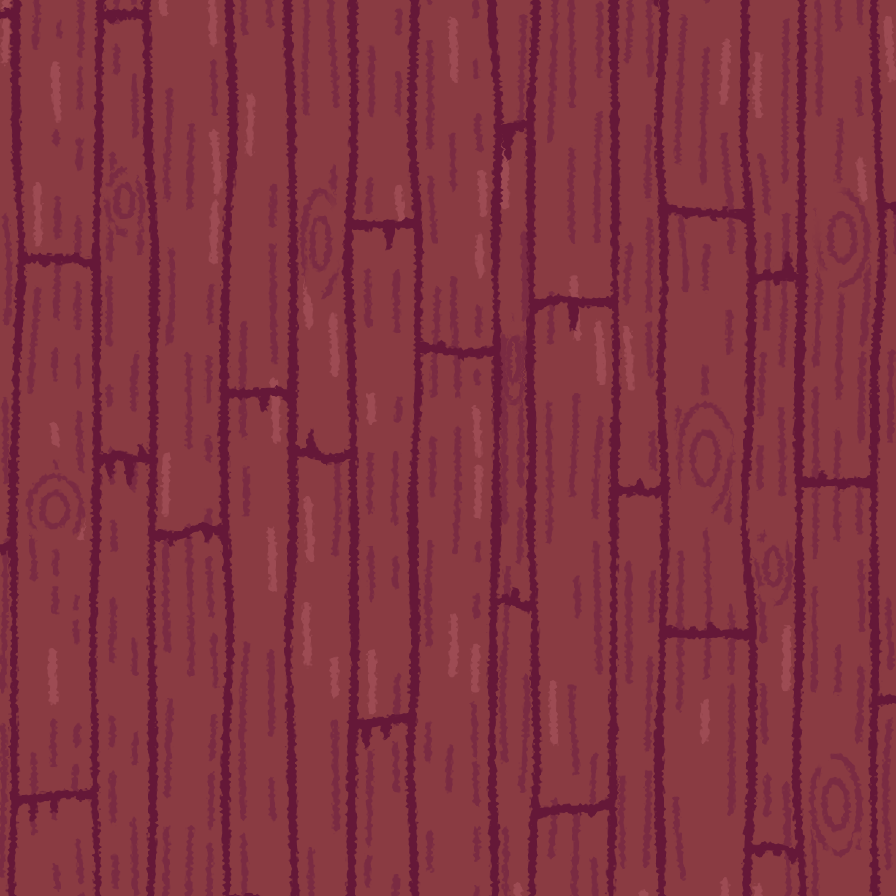
Write a Shadertoy shader that draws this texture.

```glsl
// Draws dark red wooden planks with fuzzy seams, cracked joints, dashed grain and knots.

const vec3 WOOD = vec3(0.54, 0.23, 0.26);
const vec3 GRAIN = vec3(0.48, 0.17, 0.26);
const vec3 SEAM = vec3(0.395, 0.095, 0.22);
const vec3 HIGHLIGHT = vec3(0.615, 0.295, 0.325);

const float PLANKS = 14.0;          // planks across the canvas
const float SEAM_JITTER = 0.36;     // random spread of plank widths
const float SEAM_SHIFT = 0.11;      // alternation of wide and narrow planks
const float SEAM_SWAY = 0.012;      // slow sideways bend of seams
const float SEAM_HALF = 0.0045;     // half thickness of seams
const float JOINT_HALF = 0.0046;    // half thickness of joints
const float JOINT_RATE = 1.8;       // end joints per plank
const float LANE_WIDTH = 0.0245;    // spacing of grain streaks
const float LANE_SPAN = 0.86;       // part of a plank filled by streaks
const float GRAIN_HALF = 0.0033;    // half thickness of streaks
const float HIGHLIGHT_HALF = 0.0042;
const float HIGHLIGHT_SHARE = 0.19; // part of the streaks that are light
const float KNOT_CHANCE = 0.32;
const float FUZZ = 0.0046;          // roughness of all outlines
const float FUZZ_RATE = 330.0;

float hash(vec2 p) {
    return fract(sin(dot(p, vec2(127.1, 311.7))) * 43758.55);
}

float noise(vec2 p) {
    vec2 i = floor(p), f = fract(p);
    f = f * f * (3.0 - 2.0 * f);
    return mix(mix(hash(i), hash(i + vec2(1, 0)), f.x),
               mix(hash(i + vec2(0, 1)), hash(i + vec2(1, 1)), f.x), f.y);
}

// Straight position of a seam, then its swaying position at height y
float seamBase(float id) {
    float shift = SEAM_SHIFT * (4.0 * fract(id * 0.5) - 1.0);
    return (id + 0.5 + shift + SEAM_JITTER * (hash(vec2(id, 3.7)) - 0.5)) / PLANKS;
}

float seamAt(float id, float y) {
    return seamBase(id) + SEAM_SWAY * (noise(vec2(id * 7.3, y * 7.0)) - 0.5);
}

// Distance to the end joint of a plank cell, with splinters along it
float jointDistance(vec2 p, float left, float width, float jointY, vec2 cell) {
    float u = (p.x - left) / width;
    float tilt = 0.014 * (hash(cell + 1.3) - 0.5);
    float bow = 0.010 * (noise(vec2(u * 3.0, cell.x * 5.1 + cell.y)) - 0.5);
    float dy = p.y - jointY - tilt * (u - 0.5) - bow;
    float flare = 0.0030 * smoothstep(0.3, 0.5, abs(u - 0.5));
    float d = abs(dy) - JOINT_HALF - flare;
    for (float k = 0.0; k < 3.0; k++) {
        float h = hash(cell + k * 2.9 + 5.0);
        float size = 0.007 + 0.034 * pow(h, 6.0);
        float side = hash(cell + k * 4.1) < 0.7 ? -1.0 : 1.0;
        float x = left + width * (0.22 + 0.25 * k + 0.12 * hash(cell + k + 9.0));
        float along = side * dy;
        float taper = 0.0078 * (1.0 - 0.7 * clamp(along / size, 0.0, 1.0));
        d = min(d, max(abs(p.x - x) - taper, max(-along, along - size)));
    }
    return d;
}

// Dashed streaks in one lane: x is distance, y is a random kind
vec2 streak(float x, float y, vec2 lane) {
    float period = mix(0.06, 0.26, hash(lane + 0.7));
    float t = y / period + hash(lane + 2.1);
    float n = floor(t);
    vec2 seed = lane + vec2(n * 3.17, n * 1.31);
    float kind = hash(seed + 4.4);
    bool light = kind < HIGHLIGHT_SHARE;
    float halfLength = mix(0.12, 0.48, hash(seed));
    if (light) halfLength = clamp(halfLength, 0.013 / period, 0.036 / period);
    float centre = 0.5 + (0.48 - halfLength) * (2.0 * hash(seed + 6.2) - 1.0);
    float dy = (fract(t) - centre) * period;
    x += light ? dy * 0.12 * (kind / HIGHLIGHT_SHARE - 0.3) : 0.0;
    float radius = light ? HIGHLIGHT_HALF : GRAIN_HALF;
    float over = max(abs(dy) - halfLength * period + radius, 0.0);
    return vec2(length(vec2(x, over)) - radius, kind);
}

// Distance to an ellipse outline of the given scale
float ringDistance(vec2 q, vec2 radius, float scale) {
    float f = length(q / radius);
    float slope = length(q / (radius * radius)) / max(f, 0.001);
    return abs(f - scale) / max(slope, 0.001) - GRAIN_HALF;
}

void mainImage(out vec4 fragColor, in vec2 fragCoord) {
    vec2 p = fragCoord / iResolution.xy;
    float aa = 1.0 / iResolution.y;
    p += FUZZ * (vec2(noise(p * FUZZ_RATE), noise(p * FUZZ_RATE + 51.3)) - 0.5);

    // Plank that holds this point
    float id = floor(p.x * PLANKS);
    if (p.x < seamAt(id, p.y)) id -= 1.0;
    float left = seamAt(id, p.y), right = seamAt(id + 1.0, p.y);
    float width = right - left;
    float phase = fract(id * 0.382) + 0.3 * hash(vec2(id, 8.2));
    float row = p.y * JOINT_RATE + phase;

    // Grain lanes
    float span = width * LANE_SPAN;
    float lanes = max(2.0, floor((seamBase(id + 1.0) - seamBase(id)) * LANE_SPAN / LANE_WIDTH + 0.5));
    float u = ((p.x - left - width * 0.5) / span + 0.5) * lanes;
    float lane = clamp(floor(u), 0.0, lanes - 1.0);
    float wobble = 0.009 * (noise(vec2(lane * 5.3 + id * 9.1, p.y * 9.0)) - 0.5);
    vec2 dash = streak((u - lane - 0.5) * span / lanes + wobble, p.y, vec2(id * 1.7, lane * 2.3));
    bool light = dash.y < HIGHLIGHT_SHARE;
    float grain = light ? 1.0 : dash.x;
    float shine = light ? dash.x : 1.0;

    // Knots lie between the joints and push the grain away
    vec2 knotCell = vec2(id, floor(row + 0.5));
    if (hash(knotCell + 11.0) < KNOT_CHANCE) {
        vec2 radius = vec2(0.16 * width, mix(0.016, 0.034, hash(knotCell + 12.0)));
        float knotY = (knotCell.y - phase + 0.2 * (hash(knotCell + 13.0) - 0.5)) / JOINT_RATE;
        vec2 q = p - vec2(left + width * 0.5, knotY);
        float gap = (2.35 - length(q / radius)) * radius.x;
        grain = max(grain, gap);
        shine = max(shine, gap);
        float outer = ringDistance(q, radius, 1.95);
        outer = max(outer, 0.02 * (0.38 - noise(q / radius * 0.8 + knotCell * 3.3)));
        grain = min(grain, min(ringDistance(q, radius, 0.95), outer));
    }

    // Seams and joints
    float swell = 0.0028 * (noise(vec2(id * 3.0, p.y * 12.0)) - 0.5);
    float seam = min(p.x - left, right - p.x) - SEAM_HALF - swell;
    vec2 cell = vec2(id, floor(row));
    float jointY = (cell.y + 0.35 + 0.3 * hash(cell) - phase) / JOINT_RATE;
    seam = min(seam, jointDistance(p, left, width, jointY, cell));

    vec3 color = mix(WOOD, GRAIN, smoothstep(aa, -aa, grain));
    color = mix(color, HIGHLIGHT, smoothstep(aa, -aa, shine));
    color = mix(color, SEAM, smoothstep(aa, -aa, seam));
    fragColor = vec4(color, 1.0);
}
```
